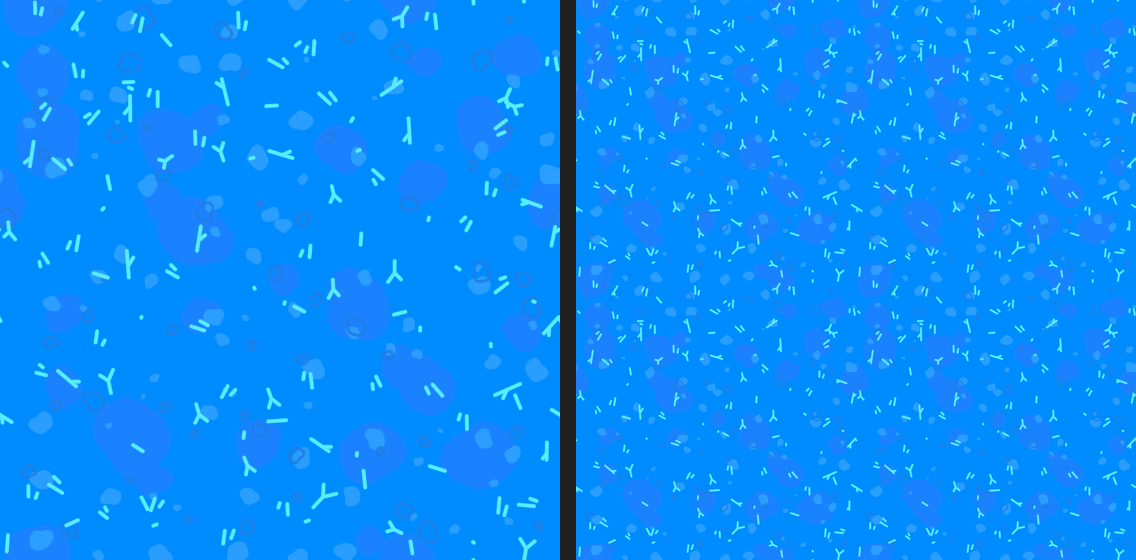
Left, the tile; right, the same tile 2 across and 2 down.
Write a WebGL 1 fragment shader that draws this pattern.

```glsl
precision highp float;
// Tiling blue ground strewn with dark patches, pale pebbles, faint rings and cyan twigs.
// Each layer scatters one shape per jittered grid cell; cell indices wrap at the
// canvas edge, and the nearest shape's distance gives a smooth-edged mask.

uniform vec2 u_resolution;

const float TAU = 6.2831853;
const vec3 GROUND = vec3(0.0, 0.55, 1.0);
const vec3 PATCH = vec3(0.105, 0.51, 1.0);
const vec3 PEBBLE = vec3(0.17, 0.625, 1.0);
const vec3 RING = vec3(0.13, 0.49, 0.89);
const vec3 TWIG = vec3(0.34, 0.93, 0.985);

// Four random values for a cell of a layer
vec4 hash4(vec2 cell, float seed) {
  float n = dot(cell, vec2(12.99, 78.23)) + seed * 37.72;
  return fract(sin(vec4(n, n + 1.7, n + 4.1, n + 7.3)) * vec4(4375.85, 5281.37, 3917.61, 6113.93));
}

mat2 rotation(float angle) {
  float c = cos(angle), s = sin(angle);
  return mat2(c, s, -s, c);
}

float segment(vec2 p, vec2 a, vec2 b) {
  vec2 ab = b - a;
  return length(p - a - ab * clamp(dot(p - a, ab) / dot(ab, ab), 0.0, 1.0));
}

// Rounded, slightly angular grain
float grain(vec2 p, float radius, vec4 rnd, float wobble) {
  float a = atan(p.y, p.x + 1e-6);
  vec3 waves = sin(a * vec3(2.0, 3.0, 4.0) + TAU * rnd.xyz);
  return length(p) - radius * (1.0 + wobble * dot(waves, vec3(1.0, 0.5, 0.42)));
}

// Distance to the union of scattered grains
float grains(vec2 uv, float count, float seed, vec2 radii, float wobble, float density) {
  vec2 base = floor(uv * count);
  float d = 1.0;
  for (int j = -1; j <= 1; j++) {
    for (int i = -1; i <= 1; i++) {
      vec2 cell = base + vec2(float(i), float(j));
      vec2 id = mod(cell, count);
      vec4 place = hash4(id, seed);
      vec4 form = hash4(id, seed + 5.3);
      vec2 p = uv - (cell + place.xy) / count;
      if (place.w < density) d = min(d, grain(p, mix(radii.x, radii.y, place.z), form, wobble));
    }
  }
  return d;
}

// Distance to the centre line of one mark: fork, side branch, pair, stroke or dash
float twig(vec2 p, float kind, vec4 rnd) {
  float size = mix(0.014, 0.026, rnd.x);
  float side = rnd.y < 0.5 ? -1.0 : 1.0;
  vec2 tip = vec2(0.0, size);
  if (kind < 0.16) {
    float stem = segment(p, vec2(0.0), -tip);
    float left = segment(p, vec2(0.0), size * vec2(-0.55, 0.5 + 0.4 * rnd.z));
    float right = segment(p, vec2(0.0), size * vec2(0.55, 0.4 + 0.5 * rnd.w));
    return min(stem, min(left, right));
  }
  if (kind < 0.29) {
    float stem = segment(p, -tip, tip);
    vec2 fork = tip * (rnd.z * 0.6 - 0.2);
    return min(stem, segment(p, fork, fork + size * vec2(0.45 * side, 0.35 + 0.3 * rnd.w)));
  }
  if (kind < 0.54) {
    vec2 offset = vec2(0.009 + 0.005 * rnd.z, side * size * 0.35);
    float first = segment(p, -tip * 0.55, tip * 0.55);
    return min(first, segment(p, offset - tip * 0.35, offset + vec2(0.003, 0.0) + tip * 0.35 * rnd.w));
  }
  float reach = kind < 0.74 ? 0.65 : 0.03 + 0.2 * rnd.z;
  return segment(p, -tip * reach, tip * reach);
}

// Distance to the nearest scattered twig
float twigs(vec2 uv, float count, float seed, float density) {
  vec2 base = floor(uv * count);
  float d = 1.0;
  for (int j = -1; j <= 1; j++) {
    for (int i = -1; i <= 1; i++) {
      vec2 cell = base + vec2(float(i), float(j));
      vec2 id = mod(cell, count);
      vec4 place = hash4(id, seed);
      float angle = TAU * place.z;
      angle -= 0.3 * sin(2.0 * angle); // favours upright marks
      vec2 p = rotation(angle) * (uv - (cell + place.xy) / count);
      float kind = place.w / density;
      if (kind < 1.0) d = min(d, twig(p, kind, hash4(id, seed + 3.7)));
    }
  }
  return d;
}

float mask(float d) {
  float soft = 0.8 / min(u_resolution.x, u_resolution.y);
  return 1.0 - smoothstep(-soft, soft, d);
}

void main() {
  vec2 uv = gl_FragCoord.xy / u_resolution;
  float patches = grains(uv, 6.0, 1.0, vec2(0.022, 0.068), 0.09, 0.85);
  float pebbles = grains(uv, 10.0, 2.0, vec2(0.004, 0.02), 0.13, 0.85);
  float rings = abs(grains(uv, 8.0, 3.0, vec2(0.004, 0.018), 0.13, 0.85)) - 0.0027;
  float marks = twigs(uv, 11.0, 4.0, 0.9) - 0.0034;

  vec3 color = mix(GROUND, PATCH, mask(patches));
  color = mix(color, PEBBLE, 0.95 * mask(pebbles));
  color = mix(color, RING, 0.9 * mask(rings));
  color = mix(color, TWIG, mask(marks));
  gl_FragColor = vec4(color, 1.0);
}
```
